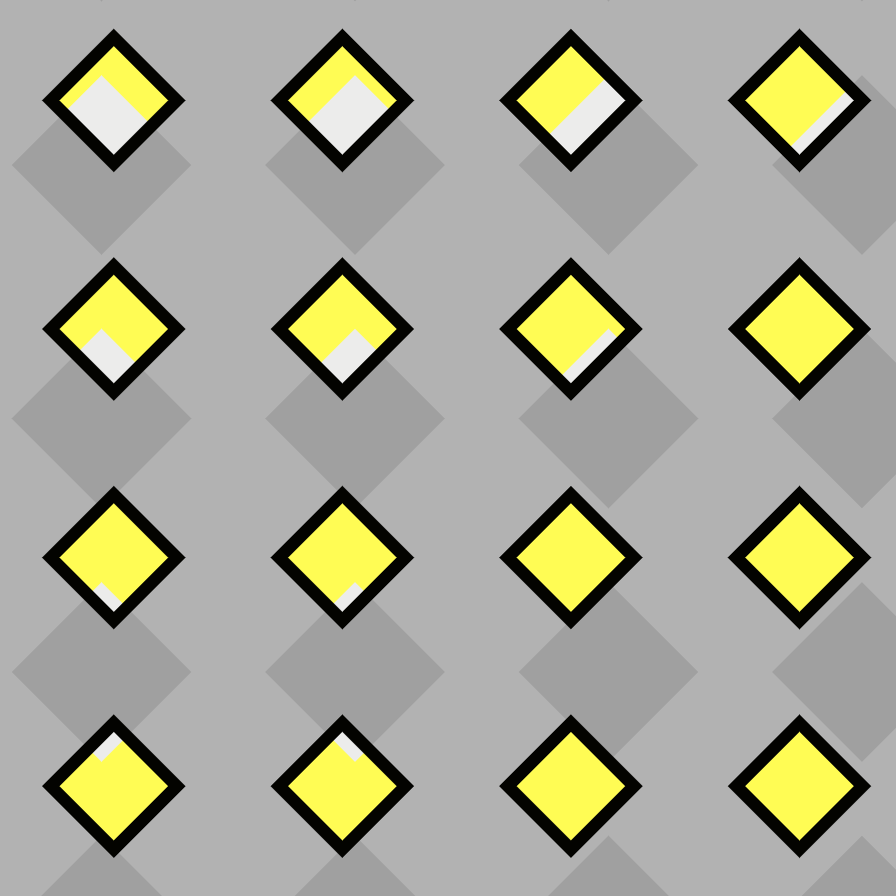
Give the GLSL for this pattern, as a WebGL 2 fragment shader.

```glsl
#version 300 es
precision highp float;
// Black-framed yellow diamonds over a wider-spaced grid of larger grey ones; overlaps turn white.

#define TILE_PITCH 0.2551
#define TILE_ORIGIN vec2(0.1270, 0.1226)
#define TILE_RADIUS 0.0801
#define HOLE_RADIUS 0.0606
#define SHADE_PITCH 0.2829
#define SHADE_ORIGIN vec2(0.1133, -0.0329)
#define SHADE_RADIUS 0.1003

uniform vec2 u_resolution;
out vec4 fragColor;

const vec3 GROUND = vec3(0.700);
const vec3 SHADE  = vec3(0.627);
const vec3 YELLOW = vec3(1.00, 0.99, 0.33);
const vec3 WHITE  = vec3(0.925, 0.925, 0.92);
const vec3 FRAME  = vec3(0.01, 0.01, 0.0);

// Position relative to the nearest grid point
vec2 repeatCell(vec2 p, vec2 origin, float pitch) {
    return (fract((p - origin) / pitch + 0.5) - 0.5) * pitch;
}

// Signed distance to a diamond with the given half-diagonal
float diamond(vec2 p, float radius) {
    return (abs(p.x) + abs(p.y) - radius) * 0.70711;
}

// Edge coverage over about one output pixel
float coverage(float dist, float pixel) {
    return clamp(0.5 - dist / pixel, 0.0, 1.0);
}

void main() {
    float pixel = 1.0 / min(u_resolution.x, u_resolution.y);
    vec2 uv = gl_FragCoord.xy * pixel;

    vec2 tilePos = repeatCell(uv, TILE_ORIGIN, TILE_PITCH);
    vec2 shadePos = repeatCell(uv, SHADE_ORIGIN, SHADE_PITCH);
    float tile = coverage(diamond(tilePos, TILE_RADIUS), pixel);
    float hole = coverage(diamond(tilePos, HOLE_RADIUS), pixel);
    float shade = coverage(diamond(shadePos, SHADE_RADIUS), pixel);

    // Backdrop, frame, then the fill that whitens where the grids overlap
    vec3 color = mix(GROUND, SHADE, shade);
    color = mix(color, FRAME, tile);
    color = mix(color, mix(YELLOW, WHITE, shade), hole);

    fragColor = vec4(color, 1.0);
}
```
